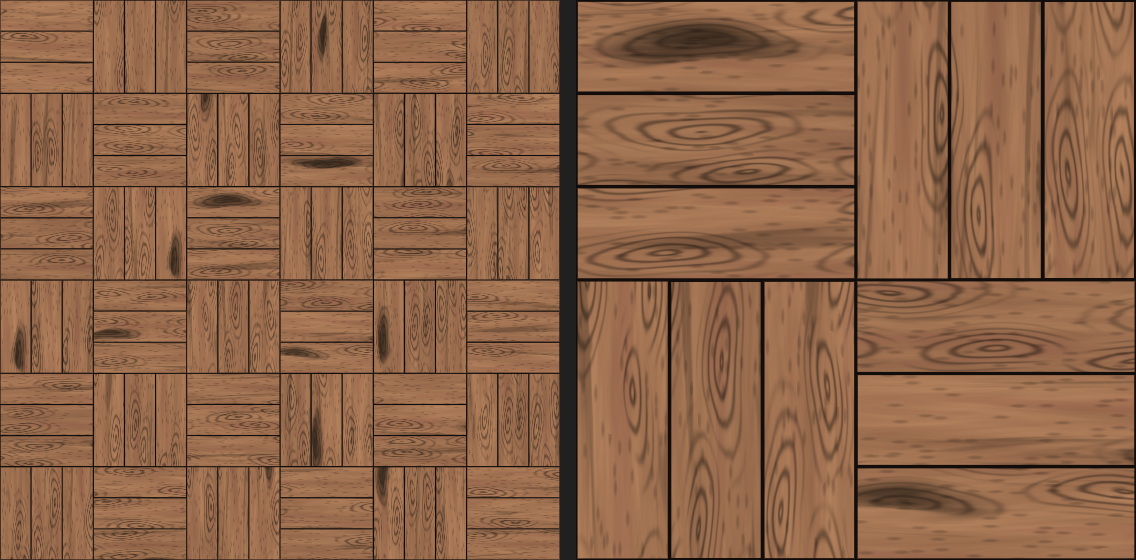
Left, the full canvas; right, a detail of the centre.
Reproduce this texture procedurally as a WebGL 1 fragment shader.

```glsl
precision highp float;
uniform vec2 u_resolution;

const float BLOCKS = 6.0;
const float PLANKS = 3.0;
const vec3 LIGHT_WOOD = vec3(0.68, 0.49, 0.35);
const vec3 BROWN_WOOD = vec3(0.56, 0.39, 0.28);
const vec3 RED_WOOD = vec3(0.58, 0.38, 0.29);
const vec3 HEART_WOOD = vec3(0.19, 0.14, 0.10);
const vec3 SEAM = vec3(0.07, 0.05, 0.04);

float hash(vec2 p) {
  return fract(sin(dot(p, vec2(127.1, 311.7))) * 43758.5);
}

// Warped sine octaves, roughly -1 to 1
float layeredSines(vec2 p, float seed) {
  float sum = 0.0;
  float amplitude = 0.5;
  for (int i = 0; i < 4; i++) {
    p += 0.6 * sin(p.yx * 1.3 + seed);
    sum += amplitude * sin(p.x + seed) * sin(p.y + 1.7 * seed);
    p = mat2(0.8, 0.6, -0.6, 0.8) * p * 1.9;
    amplitude *= 0.6;
  }
  return sum;
}

// Nearest distance, second nearest distance, hash of the nearest cell
vec3 cellular(vec2 p, float seed) {
  vec2 base = floor(p);
  vec3 nearest = vec3(9.0, 9.0, 0.0);
  for (int j = -1; j <= 1; j++) {
    for (int i = -1; i <= 1; i++) {
      vec2 cell = base + vec2(float(i), float(j));
      vec2 key = cell + seed;
      vec2 jitter = vec2(hash(key), hash(key + 19.3));
      float d = length(p - cell - 0.1 - 0.8 * jitter);
      if (d < nearest.x) {
        nearest = vec3(d, nearest.x, hash(key + 41.7));
      } else {
        nearest.y = min(nearest.y, d);
      }
    }
  }
  return nearest;
}

// Streaked timber; the grain runs along x
vec3 wood(vec2 p, float seed) {
  float broad = layeredSines(p * vec2(1.8, 16.0), seed);
  float fine = layeredSines(p * vec2(3.5, 45.0), seed + 3.1);
  float streak = layeredSines(p * vec2(1.2, 24.0), seed + 8.4);
  float tone = 0.56 + 0.45 * broad + 0.4 * fine;
  vec3 color = mix(BROWN_WOOD, LIGHT_WOOD, clamp(tone, -0.3, 1.2));
  color = mix(color, RED_WOOD, 0.5 * smoothstep(0.0, 0.6, streak));
  color *= 1.0 - 0.22 * smoothstep(0.3, 0.75, -streak);

  // Growth rings stretched around cell centres
  vec2 bend = vec2(0.0, 0.012 * sin(p.x * 9.0 + seed));
  vec3 knot = cellular((p + bend) * vec2(1.2, 6.0), seed);
  float inside = smoothstep(0.0, 0.25, knot.y - knot.x);
  float figure = inside * smoothstep(0.75, 0.15, knot.x);
  float rings = pow(0.5 + 0.5 * sin(knot.x * 48.0 + 2.5 * broad), 3.0);
  color *= 1.0 - 0.38 * rings * figure * step(0.4, knot.z);

  // Rare dark heartwood
  float heart = inside * smoothstep(0.6, 0.08, knot.x + 0.2 * broad);
  heart *= step(0.96, knot.z) * (0.8 + 0.3 * fine);
  color = mix(color, HEART_WOOD, clamp(heart, 0.0, 0.9));

  // Short dark pores
  vec3 pore = cellular(p * vec2(11.0, 48.0), seed + 5.0);
  float mark = smoothstep(0.45, 0.1, pore.x) * step(0.72, pore.z);
  return color * (1.0 - 0.16 * mark);
}

// Antialiased line around a plank, in block units
float seamCoverage(vec2 p, float halfWidth, float pixel) {
  vec2 edge = min(p, vec2(1.0, 1.0 / PLANKS) - p);
  float d = min(edge.x, edge.y);
  return clamp((halfWidth - d) / pixel + 0.5, 0.0, 1.0);
}

void main() {
  vec2 grid = gl_FragCoord.xy / u_resolution * BLOCKS;
  float pixel = BLOCKS / min(u_resolution.x, u_resolution.y);

  // Basket weave: neighbouring blocks turn a quarter
  vec2 block = floor(grid);
  vec2 local = fract(grid);
  bool upright = mod(block.x + block.y, 2.0) < 0.5;
  vec2 p = upright ? local.yx : local;
  float plank = floor(p.y * PLANKS);
  p.y -= plank / PLANKS;

  float seed = 60.0 * hash(block + vec2(plank * 7.3, plank * 3.9));
  float shade = 0.97 + 0.07 * hash(vec2(seed, 2.0));
  vec3 color = wood(p, seed) * shade;

  float halfWidth = mix(0.005, 0.0075, hash(vec2(seed, 5.0)));
  color = mix(color, SEAM, seamCoverage(p, halfWidth, pixel));
  gl_FragColor = vec4(color, 1.0);
}
```
